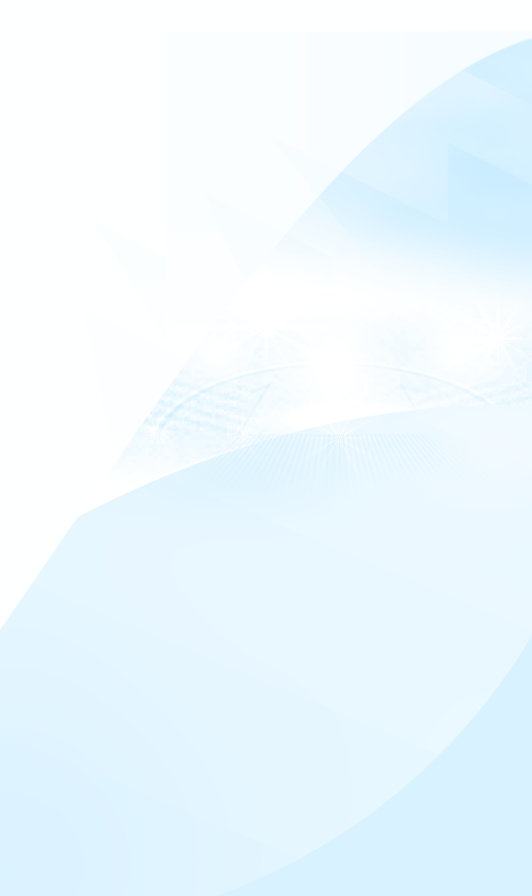
A WebGL 1 fragment shader for this background:

```glsl
precision highp float;
// Pale blue backdrop: a white sweep on the left, shard-cut sky on the right,
// a hazy stadium in the middle and a broad rounded panel below. Every layer
// adds to or removes from one scalar "tint" that runs from white to sky blue.
uniform vec2 u_resolution;

float hash(vec2 p) {
  return fract(sin(dot(p, vec2(127.1, 311.7))) * 43758.5453);
}

float noise(vec2 p) {
  vec2 i = floor(p), f = fract(p);
  f = f * f * (3.0 - 2.0 * f);
  return mix(mix(hash(i), hash(i + vec2(1, 0)), f.x),
             mix(hash(i + vec2(0, 1)), hash(i + vec2(1, 1)), f.x), f.y);
}

float fbm(vec2 p) {
  float sum = 0.0, gain = 0.5;
  for (int i = 0; i < 4; i++) {
    sum += gain * noise(p);
    p = p * 2.03 + 7.1;
    gain *= 0.5;
  }
  return sum;
}

// Antialiased step: 1 where d is positive
float inside(float d) {
  float px = 1.0 / u_resolution.y;
  return smoothstep(-px, px, d);
}

float stroke(float d, float halfWidth) {
  return inside(halfWidth - abs(d));
}

float segment(vec2 p, vec2 a, vec2 b) {
  vec2 v = b - a;
  return length(p - a - v * clamp(dot(p - a, v) / dot(v, v), 0.0, 1.0));
}

// Soft elliptical spot
float glow(vec2 p, vec2 centre, vec2 radius) {
  vec2 d = (p - centre) / radius;
  return exp(-dot(d, d));
}

// Tooth with a slanted top, a vertical right side and a fading base
float shard(vec2 p, vec2 tip, float width, float lean) {
  vec2 d = p - tip;
  return inside(-d.y - 0.5 * d.x) * inside(d.x + lean * d.y)
       * inside(width - d.x) * smoothstep(-0.19, -0.02, d.y);
}

float flare(vec2 p, vec2 centre, float size) {
  vec2 d = p - centre + 0.00001;
  float rays = pow(abs(cos(6.0 * atan(d.y, d.x))), 12.0);
  return exp(-length(d) / size) * (0.4 + 0.6 * rays);
}

void main() {
  vec2 uv = gl_FragCoord.xy / u_resolution;
  vec2 p = uv * vec2(0.594, 1.0);
  float u = uv.x;

  // Boundaries, positive on the blue side or inside the panel
  float sweep = (0.297 + u * (0.8546 + u * (0.0973 - 0.2917 * u)) - p.y) * 0.65;
  float horizon = 0.548 - 0.1917 * (0.95 - u) * (0.95 - u) - p.y;
  float disc = 0.673 - length(p - vec2(0.015, 0.634));

  // Shards shared by the sky and the white side
  float shards = shard(p, vec2(0.302, 0.848), 0.198, 0.8)
               + shard(p, vec2(0.500, 0.841), 0.150, 0.0)
               + 0.8 * shard(p, vec2(0.229, 0.784), 0.142, 0.45)
               + 0.7 * shard(p, vec2(0.104, 0.755), 0.082, 0.6)
               + 0.4 * shard(p, vec2(0.094, 0.654), 0.110, 0.2);

  // Sky with clouds, dissolving into the haze
  float clouds = fbm(p * vec2(9.0, 16.0));
  float sky = smoothstep(0.655, 0.79, p.y + 0.2 * (p.x - 0.4))
            * mix(0.36, 0.70, smoothstep(0.28, 0.56, p.x));
  sky *= 0.78 + 0.45 * clouds;
  sky += 0.15 * shards * smoothstep(0.66, 0.75, p.y);
  sky -= 0.22 * smoothstep(0.85, 0.94, p.y) * inside(0.93 - p.y - 0.5 * (p.x - 0.5));

  // Stadium: stands, seats, roof arc and posts, mirrored about its axis
  vec2 s = vec2(abs(p.x - 0.374), p.y);
  float zone = smoothstep(0.45, 0.52, p.y) * smoothstep(0.67, 0.61, p.y);
  float stand = zone * (0.16 + 0.22 * clouds);
  float seats = smoothstep(0.08, 0.11, s.x) * smoothstep(0.51, 0.525, p.y)
              * smoothstep(0.585, 0.56, p.y);
  float rows = sin((s.y - 0.26 * s.x) * 480.0);
  stand += seats * (0.20 * hash(floor(p * 300.0)) + 0.12 * rows);
  stand += zone * 0.10 * step(0.72, hash(floor(p * vec2(170.0, 230.0))));
  float roof = (length((s - vec2(0.0, 0.50)) / vec2(0.2, 0.093)) - 1.0) * 0.093;
  float roofMask = smoothstep(0.505, 0.525, p.y);
  stand += roofMask * (0.28 * stroke(roof, 0.0012) - 0.2 * stroke(roof - 0.003, 0.001));
  stand += 0.25 * stroke(segment(s, vec2(0.107, 0.516), vec2(0.074, 0.570)), 0.0015);
  stand += 0.22 * stroke(segment(s, vec2(0.074, 0.570), vec2(0.092, 0.563)), 0.002);

  // White floodlight haze over the stands
  float haze = glow(p, vec2(0.374, 0.595), vec2(0.065, 0.080))
             + 0.9 * glow(p, vec2(0.240, 0.610), vec2(0.040, 0.035))
             + 0.9 * glow(p, vec2(0.510, 0.610), vec2(0.045, 0.045))
             + 0.7 * glow(p, vec2(0.500, 0.530), vec2(0.090, 0.025))
             + 0.8 * glow(p, vec2(0.370, 0.530), vec2(0.090, 0.015));
  float upper = sky + stand * (1.0 - clamp(haze, 0.0, 1.0));

  // Lower panel with faint slanted bands and a deeper corner
  float bands = fract((p.y + 0.42 * p.x) * 5.5);
  float panel = 0.36 + 0.20 * smoothstep(0.42, 0.0, p.y) * smoothstep(0.65, 0.0, p.x);
  panel += 0.06 * smoothstep(0.3, 0.0, p.x) + 0.035 * (bands - 0.5);
  panel += 0.16 * glow(p, vec2(0.26, 0.465), vec2(0.11, 0.040));
  panel -= 0.12 * glow(p, vec2(0.56, 0.500), vec2(0.14, 0.070));
  panel = mix(0.66, panel, inside(disc));

  // Pitch: mown stripes fanning out below the touch line
  float tint = mix(upper, panel, inside(horizon));
  vec2 fan = p - vec2(0.374, 0.617);
  float spread = fan.x / min(fan.y, -0.02);
  float pitch = inside(0.5156 - p.y) * smoothstep(0.44, 0.515, p.y)
              * smoothstep(1.3, 0.8, abs(spread));
  tint += pitch * (0.10 + 0.09 * sin(spread * 125.0));
  tint += 0.12 * pitch * smoothstep(0.12, 0.06, abs(spread));

  // Bright rim on the horizon and sparkling lamps
  tint -= 0.35 * stroke(horizon, 0.0012) * smoothstep(0.36, 0.15, p.x);
  tint -= 0.5 * (flare(p, vec2(0.297, 0.635), 0.022) + flare(p, vec2(0.556, 0.622), 0.020)
        + flare(p, vec2(0.378, 0.511), 0.020) + flare(p, vec2(0.176, 0.518), 0.012)
        + flare(p, vec2(0.271, 0.516), 0.010));

  // White side, slightly tinted towards the upper right
  float white = 0.02 + 0.05 * inside(p.x - 0.187) * smoothstep(0.6, 0.8, p.y)
              + 0.08 * smoothstep(0.3, 0.55, p.x) + 0.07 * shards;
  tint = mix(white, tint, inside(sweep));
  tint = mix(tint, 0.02, inside(p.y - 0.9648));

  gl_FragColor = vec4(mix(vec3(1.0), vec3(0.77, 0.92, 1.0), clamp(tint, 0.0, 1.15)), 1.0);
}
```
